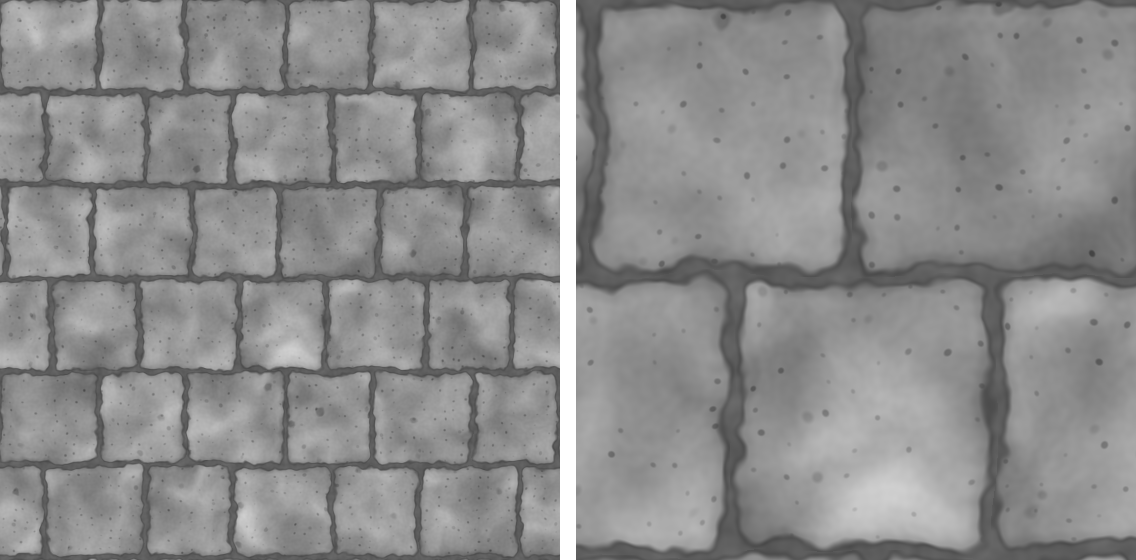
Left: the whole. Right: its middle third, enlarged.
This texture map is drawn by a Shadertoy shader. Its source:

```glsl
const float ROWS = 6.0;            // courses down the tile
const float PAIRS = 3.0;           // wide + narrow stone pairs per course
const float WIDE_SHARE = 0.539;    // part of a pair taken by the wide stone
const float ROW_SHIFT = 0.25;      // sideways step per course, in pairs
const vec2 JOINT_OFFSET = vec2(-0.008, 0.02);
const float HALF_JOINT = 0.034;    // lengths below are in course heights
const float CORNER_RADIUS = 0.05;
const float JOINT_WANDER = 0.045;
const float EDGE_CHIPS = 0.042;
const float EDGE_SOFTNESS = 0.014;
const float STONE_TONE = 0.557;
const float CLOUD_STRENGTH = 0.17;
const float VEIN_STRENGTH = 0.11;
const float JOINT_DARK = 0.305;
const float JOINT_LIGHT = 0.37;
const float FREE_PERIOD = 256.0;   // for noise confined to one stone

vec2 hash22(vec2 p) {
    vec3 a = fract(p.xyx * vec3(0.1031, 0.1030, 0.0973));
    a += dot(a, a.yzx + 33.33);
    return fract((a.xx + a.yz) * a.zy);
}

// Gradient noise that wraps after a whole number of cells
float corner(vec2 cell, vec2 offset, float period) {
    float angle = 6.28318 * hash22(mod(cell, period)).x;
    return dot(vec2(cos(angle), sin(angle)), offset);
}

float noise(vec2 p, float period) {
    vec2 i = floor(p), f = p - i;
    vec2 u = f * f * f * (f * (f * 6.0 - 15.0) + 10.0);
    vec2 e = vec2(1.0, 0.0);
    float low = mix(corner(i, f, period), corner(i + e, f - e, period), u.x);
    float high = mix(corner(i + e.yx, f - e.yx, period), corner(i + 1.0, f - 1.0, period), u.x);
    return mix(low, high, u.y);
}

float fbm(vec2 p) {
    float sum = 0.0, gain = 1.0;
    for (int i = 0; i < 4; i++) {
        sum += gain * noise(p, FREE_PERIOD);
        p = p * 2.0 + 17.3;
        gain *= 0.45;
    }
    return sum;
}

float roundedBox(vec2 p, vec2 halfSize, float radius) {
    vec2 a = abs(p) - halfSize + radius;
    return length(max(a, 0.0)) + min(max(a.x, a.y), 0.0) - radius;
}

// One randomly placed pit per grid cell, present with the given chance
float pits(vec2 p, float density, float radius, float chance, float softness) {
    vec2 cell = floor(p * density);
    vec2 pick = hash22(cell + 91.0);
    vec2 center = (cell + 0.25 + 0.5 * hash22(cell)) / density;
    float size = radius * mix(0.5, 1.0, pick.y);
    float mask = 1.0 - smoothstep(size - softness, size + softness, length(p - center));
    return mask * step(pick.x, chance) * mix(0.35, 1.0, pick.y);
}

float stoneTone(vec2 p, float d, float variation, float pixel) {
    vec2 w = p + 0.12 * vec2(noise(p * 2.5 + 5.2, FREE_PERIOD), noise(p * 2.5 + 31.7, FREE_PERIOD));
    float crease = noise(w * 1.7 + 43.1, FREE_PERIOD);
    float vein = 1.0 - smoothstep(0.0, 0.38, sqrt(crease * crease + 0.002));
    vein *= smoothstep(-0.25, 0.4, noise(w * 1.5 + 71.9, FREE_PERIOD));

    float tone = STONE_TONE + 0.035 * (variation - 0.5);
    tone += CLOUD_STRENGTH * fbm(w * 2.0) + VEIN_STRENGTH * vein;
    tone += 0.022 * noise(p * 28.0, FREE_PERIOD);

    // Fine specks and a few larger pits
    tone -= 0.16 * pits(p, 9.0, 0.012, 0.55, max(0.005, pixel));
    tone -= 0.10 * pits(p + 13.7, 5.0, 0.022, 0.22, 0.01);
    vec2 rough = p + 0.02 * noise(p * 18.0, FREE_PERIOD);
    tone -= 0.13 * pits(rough + 27.4, 2.2, 0.04, 0.22, 0.016);

    return tone - 0.06 * smoothstep(-0.06, 0.0, d);
}

void mainImage(out vec4 fragColor, in vec2 fragCoord) {
    vec2 p = fragCoord / iResolution.xy * ROWS;
    float pixel = ROWS / iResolution.y;

    // Joints wander gently, keeping the tile period
    vec2 bent = p + JOINT_WANDER * vec2(noise(p * 3.0, ROWS * 3.0), noise(p * 3.0 + 7.5, ROWS * 3.0));

    // Staggered courses of alternating wide and narrow stones
    float y = ROWS - bent.y + JOINT_OFFSET.y;
    float row = mod(floor(y), ROWS);
    float x = bent.x * PAIRS / ROWS - JOINT_OFFSET.x - ROW_SHIFT * row;
    float pair = mod(floor(x), PAIRS);
    float along = fract(x);
    float narrow = step(WIDE_SHARE, along);
    float share = mix(WIDE_SHARE, 1.0 - WIDE_SHARE, narrow);
    float middle = mix(0.5 * WIDE_SHARE, 0.5 + 0.5 * WIDE_SHARE, narrow);
    float pairLength = ROWS / PAIRS;
    vec2 local = vec2((along - middle) * pairLength, fract(y) - 0.5);
    vec2 halfSize = 0.5 * vec2(share * pairLength, 1.0) - HALF_JOINT;

    // Every stone gets its own chips and clouds
    vec2 seed = hash22(vec2(pair * 2.0 + narrow, row) + 3.0);
    vec2 grain = local + 10.0 + seed * 60.0;
    float d = roundedBox(local, halfSize, CORNER_RADIUS);
    d += EDGE_CHIPS * (noise(grain * 7.0, FREE_PERIOD * 4.0) + 0.5 * noise(grain * 15.0, FREE_PERIOD * 8.0));

    float joint = mix(JOINT_DARK, JOINT_LIGHT, smoothstep(0.0, 0.03, d));
    joint += 0.06 * noise(p * 8.0, ROWS * 8.0) + 0.03 * noise(p * 24.0, ROWS * 24.0);
    float soft = max(EDGE_SOFTNESS, pixel);
    float tone = mix(stoneTone(grain, d, seed.y, pixel), joint, smoothstep(-soft, soft, d));
    fragColor = vec4(vec3(tone), 1.0);
}
```
